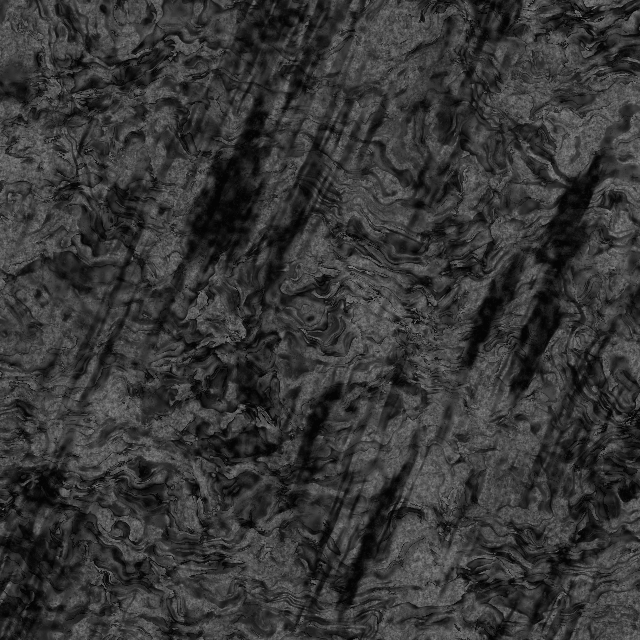
A three.js fragment shader for this texture:

```glsl
varying vec2 vUv;

#define ROCK_TONE 0.35
#define TONE_DRIFT 0.16
#define GRAIN_AMOUNT 0.4
#define WARP_AMOUNT 0.2
#define CREASE_LAYERS 4
#define CREASE_DEPTH 1.15
#define CREASE_SHARPNESS 34.0
#define STRATA_DEPTH 0.7
#define STREAK_DIR vec2(0.39, 0.92)
#define STREAK_DEPTH 1.3
#define PIT_DEPTH 0.8
#define ROUGHEN 0.6

float hash(vec2 p) {
  vec3 h = fract(vec3(p.xyx) * 0.1031);
  h += dot(h, h.yzx + 33.33);
  return fract((h.x + h.y) * h.z);
}

float noise(vec2 p) {
  vec2 cell = floor(p), f = fract(p);
  f = f * f * (3.0 - 2.0 * f);
  float low = mix(hash(cell), hash(cell + vec2(1.0, 0.0)), f.x);
  float high = mix(hash(cell + vec2(0.0, 1.0)), hash(cell + 1.0), f.x);
  return mix(low, high, f.y);
}

float fbm(vec2 p) {
  float sum = 0.0, weight = 0.434;
  for (int i = 0; i < 5; i++) {
    sum += weight * noise(p);
    p = mat2(1.6, 1.2, -1.2, 1.6) * p + 17.3;
    weight *= ROUGHEN;
  }
  return sum;
}

// Fine mineral grain, turned so that no grid shows
float mineral(vec2 p) {
  p = mat2(0.8, 0.6, -0.6, 0.8) * p;
  return 0.3 * noise(p * 170.0) + 0.4 * noise(p * 390.0 + 8.0) + 0.3 * noise(p.yx * 780.0);
}

// Fold line: abrupt on one side, fading out on the other
float crease(vec2 p) {
  float d = fbm(p) - 0.5;
  return smoothstep(-0.02, 0.0, d) * exp(-CREASE_SHARPNESS * max(d, 0.0));
}

// Broken, craggy folds at several sizes
float creases(vec2 p, float roughness) {
  float sum = 0.0, scale = 5.5;
  for (int i = 0; i < CREASE_LAYERS; i++) {
    vec2 shift = vec2(13.7, 7.9) * float(i + 1);
    float broken = smoothstep(0.35, 0.7, noise(p * scale * 1.1 + shift.yx));
    sum += broken * crease(p * scale * vec2(0.75, 1.4) + shift);
    scale *= 1.8;
  }
  return CREASE_DEPTH * sum * (0.65 + 0.7 * roughness);
}

// Bundles of thin parallel lines that follow the bends of the rock
float strata(vec2 p) {
  float level = 0.7 * noise(p * vec2(4.0, 7.0) + 31.0) + 0.3 * noise(p * 12.0);
  float lines = noise(vec2(level * 65.0, p.x * 12.0));
  float zone = smoothstep(0.42, 0.7, noise(p * 5.5 + 52.0));
  return STRATA_DEPTH * zone * smoothstep(0.45, 0.9, lines);
}

// Steep bundles of scratches and a few short black gashes
float streaks(vec2 p) {
  vec2 dir = normalize(STREAK_DIR);
  vec2 s = vec2(dot(p, vec2(dir.y, -dir.x)), dot(p, dir));
  s.x += 0.03 * noise(s * 3.0 + 5.0) + 0.004 * noise(p * 45.0);
  float zone = smoothstep(0.5, 0.68, fbm(s * vec2(11.0, 2.2) + 40.0));
  float scratch = 0.5 * noise(s * vec2(80.0, 6.0)) + 0.5 * noise(s * vec2(190.0, 14.0));
  float gash = noise(s * vec2(27.0, 4.0) + 9.0) + 0.3 * (fbm(p * 40.0) - 0.5);
  gash = smoothstep(0.7, 0.92, gash) * smoothstep(0.15, 0.8, zone);
  return STREAK_DEPTH * (0.8 * zone * smoothstep(0.4, 0.75, scratch) + 1.4 * gash);
}

void main() {
  vec2 p = vUv;
  vec2 bend = vec2(fbm(p * 4.5 + 3.0), fbm(p * 4.5 + 21.0)) - 0.5;
  vec2 q = p + WARP_AMOUNT * bend;

  float grain = mineral(p);
  float speckle = smoothstep(0.3, 0.7, 0.4 * noise(p * 100.0 + 60.0) + 0.6 * grain);
  float roughness = smoothstep(0.36, 0.66, fbm(p * 4.0 + 70.0));

  // Small dark hollows, denser in rough areas
  float hollow = fbm(q * vec2(38.0, 62.0)) + 0.14 * (roughness - 0.5);
  float pits = PIT_DEPTH * smoothstep(0.5, 0.74, hollow);

  // Darkness saturates softly and is broken up by the grain
  float dark = creases(q, roughness) + strata(q) + streaks(p) + pits;
  dark = 1.0 - exp(-dark * (0.4 + 1.2 * speckle));

  // Stone surface
  float tone = ROCK_TONE + TONE_DRIFT * (fbm(q * 8.0 + 90.0) - 0.5);
  tone = tone * (1.0 - dark) + GRAIN_AMOUNT * (grain - 0.5) * (1.0 - 0.6 * dark);
  gl_FragColor = vec4(vec3(clamp(tone, 0.015, 0.5)), 1.0);
}
```
